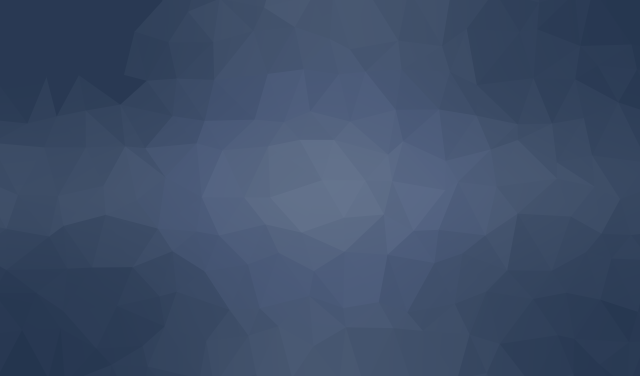
Write a Shadertoy shader that draws this background.

```glsl
// Slate-blue low-poly mesh, lit by a soft cross of light around the centre.

vec2 hash2(vec2 p) {
    vec3 q = fract(p.xyx * vec3(0.1031, 0.1030, 0.0973));
    q += dot(q, q.yzx + 33.33);
    return fract((q.xx + q.yz) * q.zy);
}

// Jittered lattice point; odd rows are shifted by half a cell
vec2 meshPoint(vec2 id) {
    vec2 jitter = 0.68 * (hash2(id + 47.0) - 0.5);
    return id + vec2(0.5 * mod(id.y, 2.0), 0.0) + jitter;
}

// Distance to the line a-b, positive on its left
float edgeSide(vec2 p, vec2 a, vec2 b) {
    vec2 dir = normalize(b - a);
    return dir.x * (p.y - a.y) - dir.y * (p.x - a.x);
}

// Background light at uv, with a small brightness offset per facet
vec3 slateLight(vec2 uv, vec2 centre, float shade) {
    float side = uv.x < 0.51 ? 0.25 : 0.29;
    float column = 0.60 * exp(-pow((uv.x - 0.51) / side, 2.0));
    float band = 0.41 * exp(-pow((uv.y - 0.50) / 0.20, 2.0));
    band *= 1.0 - 0.22 * smoothstep(0.8, 1.0, uv.x);
    float light = 0.03 + column + band + 0.09 * shade;

    // Bright core and the flat dark upper-left corner
    float fromCore = length((centre - vec2(0.52, 0.49)) / vec2(0.075, 0.12));
    light += 0.06 * (1.0 - smoothstep(0.8, 1.2, fromCore));
    if (centre.x < 0.21 && centre.y > 0.76) light = 0.09;

    vec3 color = mix(vec3(0.14, 0.205, 0.305), vec3(0.365, 0.425, 0.525), light);

    // Bluer halo around the core
    float halo = length((uv - 0.5) * vec2(1.0, 0.75));
    color.b += 0.02 * exp(-pow((halo - 0.19) / 0.08, 2.0));
    return color;
}

// Adds one triangle as colour times coverage, with the coverage in alpha
void addFacet(inout vec4 sum, vec2 p, vec2 a, vec2 b, vec2 c, float pixel, vec2 toUv) {
    float inside = min(edgeSide(p, a, b), min(edgeSide(p, b, c), edgeSide(p, c, a)));
    float coverage = clamp(0.5 + inside / pixel, 0.0, 1.0);
    vec2 centre = (a + b + c) / 3.0;
    float shade = hash2(floor(centre * 64.0)).x - 0.5;
    vec2 lit = mix(centre, p, 0.25) * toUv;
    sum += coverage * vec4(slateLight(lit, centre * toUv, shade), 1.0);
}

void mainImage(out vec4 fragColor, in vec2 fragCoord) {
    const float rows = 10.0;
    float pixel = rows / iResolution.y;
    vec2 p = fragCoord * pixel;
    vec2 toUv = vec2(iResolution.y / iResolution.x, 1.0) / rows;
    vec2 cell = floor(p);
    vec4 sum = vec4(0.0);

    // Split each nearby quad along its shorter diagonal
    for (int j = -1; j <= 1; j++) {
        for (int i = -2; i <= 1; i++) {
            vec2 id = cell + vec2(i, j);
            vec2 a = meshPoint(id);
            vec2 b = meshPoint(id + vec2(1.0, 0.0));
            vec2 c = meshPoint(id + vec2(1.0, 1.0));
            vec2 d = meshPoint(id + vec2(0.0, 1.0));
            if (distance(a, c) < distance(b, d)) {
                addFacet(sum, p, a, b, c, pixel, toUv);
                addFacet(sum, p, a, c, d, pixel, toUv);
            } else {
                addFacet(sum, p, a, b, d, pixel, toUv);
                addFacet(sum, p, b, c, d, pixel, toUv);
            }
        }
    }
    fragColor = vec4(sum.rgb / max(sum.a, 0.001), 1.0);
}
```
